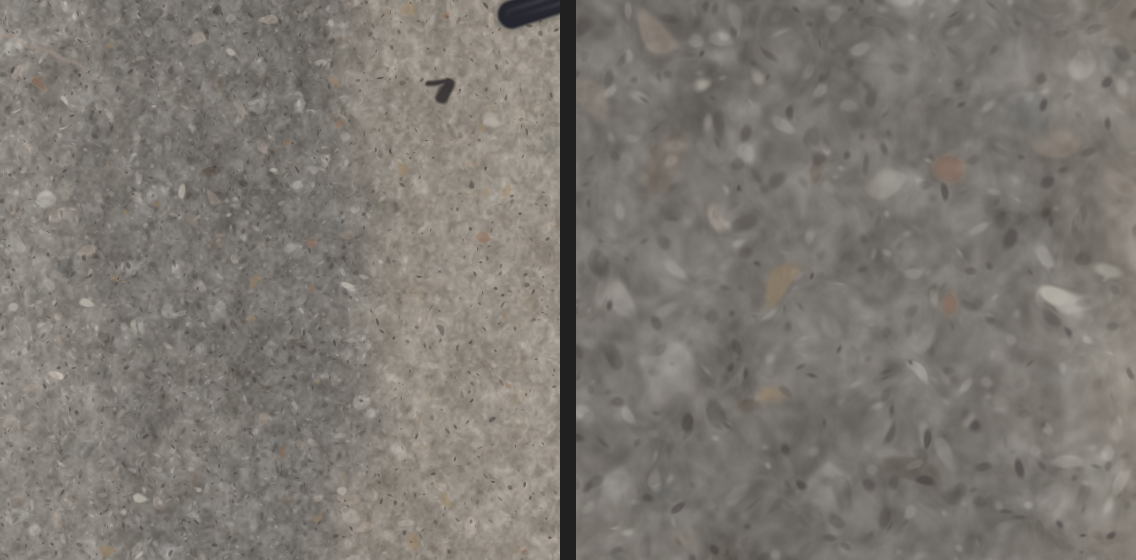
Left: the whole. Right: its middle third, enlarged.
Write a Shadertoy shader that draws this texture.

```glsl
const vec3 DARK_BAND = vec3(0.445, 0.428, 0.408);
const vec3 LEFT_GREY = vec3(0.515, 0.495, 0.470);
const vec3 WARM_SAND = vec3(0.570, 0.541, 0.502);
const vec3 PALE_STONE = vec3(0.72, 0.70, 0.66);
const vec3 OCHRE = vec3(0.60, 0.51, 0.39);
const vec3 RUST = vec3(0.56, 0.41, 0.34);
const vec3 PIT = vec3(0.27, 0.25, 0.25);
const vec3 STICK = vec3(0.15, 0.15, 0.18);
const float GRAIN_CONTRAST = 0.17;
const float NOISE_CONTRAST = 0.20;
const float WARP = 0.012;

vec3 hash3(vec2 p) {
    vec3 q = fract(p.xyx * vec3(0.1031, 0.1030, 0.0973));
    q += dot(q, q.yxz + 33.33);
    return fract((q.xxy + q.yzz) * q.zyx);
}

float noise(vec2 p) {
    vec2 i = floor(p), f = fract(p);
    f = f * f * (3.0 - 2.0 * f);
    vec2 e = vec2(0.0, 1.0);
    return mix(mix(hash3(i).x, hash3(i + e.yx).x, f.x),
               mix(hash3(i + e.xy).x, hash3(i + e.yy).x, f.x), f.y);
}

float fbm(vec2 p) {
    float sum = 0.0, amp = 0.5;
    for (int i = 0; i < 4; i++) {
        sum += amp * noise(p);
        p = mat2(1.6, 1.2, -1.2, 1.6) * p + 17.3;
        amp *= 0.55;
    }
    return sum;
}

// Scattered soft ellipses: x = coverage, y = tone, z = second random value
vec3 scatter(vec2 p, float cells, float density, vec2 radii, float soft, float seed) {
    vec2 q = p * cells, home = floor(q);
    vec3 result = vec3(0.0, 0.5, 0.5);
    for (int y = -1; y <= 1; y++)
    for (int x = -1; x <= 1; x++) {
        vec2 cell = home + vec2(x, y);
        vec3 place = hash3(cell + seed), form = hash3(cell + seed + 57.0);
        if (place.z > density) continue;
        float angle = 6.2832 * fract(form.x * 7.0 + form.z * 3.0);
        float c = cos(angle), s = sin(angle);
        vec2 d = mat2(c, s, -s, c) * (q - cell - 0.15 - 0.7 * place.xy);
        d.y *= mix(1.1, 2.1, form.y);
        float radius = mix(radii.x, radii.y, form.x * form.x);
        float mask = 1.0 - smoothstep(radius - soft, radius + soft, length(d));
        result = vec3(max(result.x, mask), mix(result.yz, form.zy, mask));
    }
    return result;
}

float capsule(vec2 p, vec2 a, vec2 b, float radius) {
    vec2 v = b - a;
    return length(p - a - v * clamp(dot(p - a, v) / dot(v, v), 0.0, 1.0)) - radius;
}

float fill(float dist, float soft) {
    return 1.0 - smoothstep(-soft, soft, dist);
}

void mainImage(out vec4 fragColor, in vec2 fragCoord) {
    vec2 uv = fragCoord / iResolution.xy;
    vec2 p = uv + WARP * (vec2(noise(uv * 45.0), noise(uv * 45.0 + 31.0)) - 0.5);

    // Broad stain and sandy right side
    float drift = fbm(uv * 5.0) - 0.5;
    float sand = smoothstep(0.56, 0.76, uv.x + 0.25 * drift);
    float band = smoothstep(0.08, 0.36, uv.x + 0.12 * (uv.y - 0.5) + 0.5 * drift);
    vec3 color = mix(mix(LEFT_GREY, DARK_BAND, band), WARM_SAND, sand);
    color += 0.09 * (fbm(uv * 11.0 + 40.0) - 0.45);

    // Stones from coarse to fine
    float strength = GRAIN_CONTRAST * mix(1.0, 0.55, sand);
    vec3 coarse = scatter(p, 22.0, 0.5, vec2(0.2, 0.5), 0.10, 3.0);
    vec3 medium = scatter(p, 42.0, 0.6, vec2(0.2, 0.5), 0.14, 71.0);
    vec3 fine = scatter(p, 78.0, 0.6, vec2(0.2, 0.5), 0.20, 139.0);
    color += strength * coarse.x * (coarse.y - 0.35) * vec3(1.0, 0.98, 0.96);
    color += strength * medium.x * (medium.y - 0.42);
    color += strength * fine.x * (fine.y - 0.45);
    color += vec3(0.025, 0.0, -0.02) * coarse.x * (coarse.z - 0.4);

    // Crumbly matrix
    color += NOISE_CONTRAST * (fbm(p * vec2(62.0, 52.0)) - 0.455);
    color += 0.06 * (noise(uv * 150.0) - 0.5);

    // Coloured chips, pale chips and dark pits
    vec3 chip = scatter(p, 17.0, 0.10, vec2(0.10, 0.30), 0.07, 211.0);
    color = mix(color, mix(OCHRE, RUST, step(0.75, chip.y)), 0.5 * chip.x);
    vec3 pale = scatter(p, 30.0, 0.09, vec2(0.12, 0.35), 0.10, 307.0);
    color = mix(color, PALE_STONE, pale.x * mix(0.3, 0.9, pale.y) * mix(1.0, 0.5, sand));
    vec3 pit = scatter(p * vec2(1.2, 1.0), 62.0, 0.20, vec2(0.14, 0.38), 0.14, 401.0);
    color = mix(color, PIT, pit.x * mix(0.15, 0.65, pit.y));

    // Faint straw, broken twig and round-ended stick
    float straw = fill(capsule(p, vec2(-0.02, 0.95), vec2(0.15, 0.88), 0.003), 0.003);
    color = mix(color, LEFT_GREY * vec3(1.22, 1.14, 1.10), 0.5 * straw);
    float twig = min(capsule(p, vec2(0.765, 0.852), vec2(0.80, 0.858), 0.005),
                     capsule(p, vec2(0.80, 0.855), vec2(0.787, 0.822), 0.009));
    color = mix(color, PIT * 0.75, 0.9 * fill(twig, 0.004));
    float stick = capsule(uv, vec2(0.914, 0.974), vec2(1.05, 1.018), 0.025);
    color *= 1.0 - 0.18 * fill(stick - 0.006, 0.012);
    float sheen = fill(abs(stick + 0.017) - 0.003, 0.006) * smoothstep(0.96, 1.0, uv.y);
    color = mix(color, STICK + 0.09 * sheen, fill(stick, 0.004));

    fragColor = vec4(clamp(color, 0.0, 1.0), 1.0);
}
```
